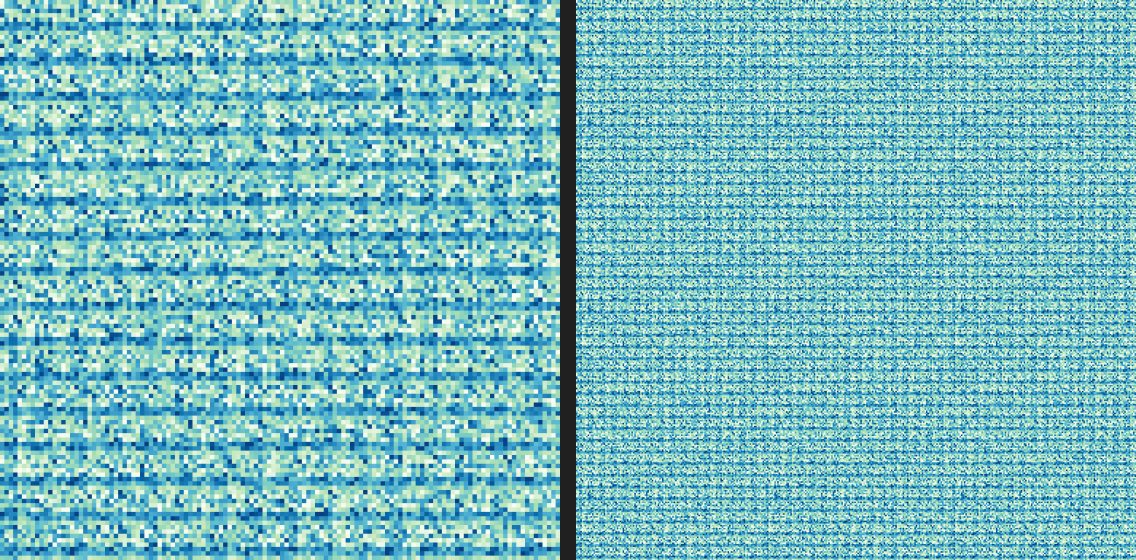
Left, the tile; right, the same tile 3 across and 3 down.
Reproduce this texture procedurally as a Shadertoy shader.

```glsl
// Draws a mosaic of small square pixels in pale green to navy, woven into a repeating banded motif.

const float CELLS = 128.0;         // squares across the canvas
const float MOTIF = 8.0;           // squares across one motif
const float MOTTLE_PERIOD = 64.0;  // gradient noise cells across the canvas
const float MOTIF_GRAIN = 0.60;    // variation repeated in every motif
const float CELL_GRAIN = 0.70;     // variation unique to each square
const float MOTTLE = 0.35;         // soft clustering of neighbours
const float COLUMN_SWING = 0.11;   // dark and light columns in the motif
const float DARK_COLUMN = 1.5;
const float TAU = 6.2831853;

// Motif rows, bottom to top: mean darkness and strength of the variation
const float ROW_DARKNESS[8] = float[8](0.38, 0.74, 0.68, 0.52, 0.46, 0.46, 0.48, 0.50);
const float ROW_CONTRAST[8] = float[8](0.50, 0.55, 0.65, 1.00, 1.00, 1.00, 1.00, 1.00);

// Colour ramp from light to dark
const vec3 RAMP[9] = vec3[9](
    vec3(0.97, 0.99, 0.94), vec3(0.88, 0.95, 0.86), vec3(0.80, 0.92, 0.77),
    vec3(0.66, 0.87, 0.71), vec3(0.48, 0.80, 0.77), vec3(0.31, 0.70, 0.83),
    vec3(0.17, 0.55, 0.75), vec3(0.03, 0.41, 0.67), vec3(0.03, 0.25, 0.51));

// Integer hash to the range 0..1
float hash(vec2 p, uint seed) {
    uint h = uint(p.x) * 1597334677u ^ uint(p.y) * 3812015801u ^ seed * 2654435769u;
    h = (h ^ (h >> 16)) * 2246822519u;
    h = (h ^ (h >> 13)) * 3266489917u;
    h ^= h >> 16;
    return float(h >> 8) / 16777216.0;
}

// Gradient noise that wraps at the given period
float cornerSlope(vec2 corner, vec2 offset, float period) {
    float angle = TAU * hash(mod(corner, period), 3u);
    return dot(vec2(cos(angle), sin(angle)), offset);
}

float gradientNoise(vec2 p, float period) {
    vec2 i = floor(p), f = fract(p);
    vec2 s = f * f * f * (f * (f * 6.0 - 15.0) + 10.0);
    vec2 e = vec2(1.0, 0.0);
    float low = mix(cornerSlope(i, f, period), cornerSlope(i + e, f - e, period), s.x);
    float high = mix(cornerSlope(i + e.yx, f - e.yx, period),
                     cornerSlope(i + 1.0, f - 1.0, period), s.x);
    return mix(low, high, s.y);
}

vec3 rampColor(float t) {
    float x = clamp(t, 0.0, 1.0) * 8.0;
    int k = min(int(x), 7);
    return mix(RAMP[k], RAMP[k + 1], x - float(k));
}

// Flat colour of one square
vec3 cellColor(vec2 cell) {
    cell = mod(cell, CELLS);
    vec2 inMotif = mod(cell, MOTIF);
    int row = int(inMotif.y);
    float grain = MOTIF_GRAIN * (hash(inMotif, 1u) - 0.5)
                + CELL_GRAIN * (hash(cell, 2u) - 0.5)
                + MOTTLE * gradientNoise((cell + 0.5) * MOTTLE_PERIOD / CELLS, MOTTLE_PERIOD);
    float column = COLUMN_SWING * cos(TAU * (inMotif.x - DARK_COLUMN) / MOTIF);
    return rampColor(ROW_DARKNESS[row] + column + ROW_CONTRAST[row] * grain);
}

void mainImage(out vec4 fragColor, in vec2 fragCoord) {
    // Blend the four nearest squares over one pixel for smooth edges
    vec2 p = fragCoord / iResolution.xy * CELLS - 0.5;
    vec2 pixel = CELLS / iResolution.xy;
    vec2 cell = floor(p);
    vec2 blend = clamp((fract(p) - 0.5) / pixel + 0.5, 0.0, 1.0);
    vec3 below = mix(cellColor(cell), cellColor(cell + vec2(1.0, 0.0)), blend.x);
    vec3 above = mix(cellColor(cell + vec2(0.0, 1.0)), cellColor(cell + 1.0), blend.x);
    fragColor = vec4(mix(below, above, blend.y), 1.0);
}
```
